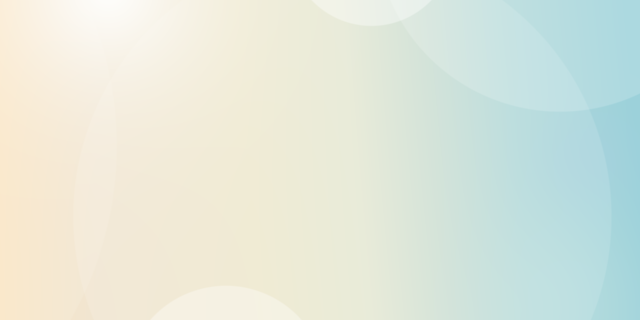
Give the GLSL for this background, as a WebGL 1 fragment shader.

```glsl
precision highp float;
// Soft cream-to-teal backdrop with a white corner glow and large translucent discs.

uniform vec2 u_resolution;

// Linear blend towards the next colour stop between two positions.
vec3 blendStop(vec3 color, vec3 next, float from, float to, float t) {
  return mix(color, next, clamp((t - from) / (to - from), 0.0, 1.0));
}

// Horizontal gradient through warm, neutral and cool stops.
vec3 backdrop(float t) {
  vec3 peach = vec3(0.978, 0.900, 0.775);
  vec3 sand = vec3(0.943, 0.898, 0.818);
  vec3 cream = vec3(0.932, 0.909, 0.807);
  vec3 sage = vec3(0.898, 0.909, 0.830);
  vec3 mint = vec3(0.807, 0.875, 0.830);
  vec3 aqua = vec3(0.705, 0.852, 0.852);
  vec3 teal = vec3(0.610, 0.820, 0.855);
  vec3 color = blendStop(peach, sand, 0.0, 0.30, t);
  color = blendStop(color, cream, 0.30, 0.78, t);
  color = blendStop(color, sage, 0.78, 1.12, t);
  color = blendStop(color, mint, 1.12, 1.36, t);
  color = blendStop(color, aqua, 1.36, 1.62, t);
  return blendStop(color, teal, 1.62, 2.0, t);
}

// Radial falloff: 1 at the centre, fading smoothly outwards.
float glow(vec2 p, vec2 center, float size, float power) {
  return exp(-pow(length(p - center) / size, power));
}

// Lays a translucent white disc with a smooth edge over the colour.
vec3 addDisc(vec3 color, vec2 p, vec2 center, float radius, float opacity) {
  float soft = 1.0 / u_resolution.y;
  float inside = 1.0 - smoothstep(-soft, soft, length(p - center) - radius);
  return mix(color, vec3(1.0), inside * opacity);
}

void main() {
  // Canvas units: two wide, one high.
  vec2 p = gl_FragCoord.xy / u_resolution * vec2(2.0, 1.0);

  // Slightly tilted gradient, cooler towards the top
  float tilt = 0.10 * (p.y - 0.45) * smoothstep(0.2, 1.0, p.x);
  vec3 color = backdrop(p.x + tilt);

  // Blue tint near the right and pale light in the lower right
  color = mix(color, vec3(0.66, 0.81, 0.88), 0.35 * glow(p, vec2(1.83, 0.50), 0.14, 2.0));
  color = mix(color, vec3(0.80, 0.91, 0.90), 0.30 * glow(p, vec2(1.75, 0.05), 0.28, 2.0));

  // Large discs
  color = addDisc(color, p, vec2(1.070, 0.323), 0.841, 0.12);
  color = addDisc(color, p, vec2(-0.729, 0.544), 1.094, 0.09);
  color = addDisc(color, p, vec2(1.750, 1.229), 0.578, 0.17);

  // White glow in the upper left
  color = mix(color, vec3(0.995, 0.993, 0.985), glow(p, vec2(0.339, 1.03), 0.30, 1.4));

  // Brighter discs cut by the top and bottom edges
  color = addDisc(color, p, vec2(1.161, 1.177), 0.258, 0.38);
  color = addDisc(color, p, vec2(0.706, -0.208), 0.315, 0.34);

  gl_FragColor = vec4(color, 1.0);
}
```
